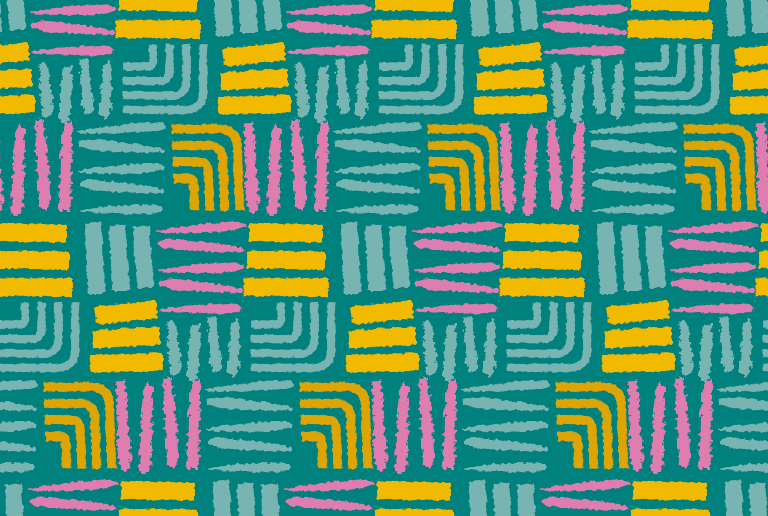
Write a Shadertoy shader that draws this pattern.

```glsl
const vec2 REPEATS = vec2(3.0, 2.0);
const float TILE = 256.0;

float hash(vec2 p) {
    vec3 q = fract(p.xyx * 0.1031);
    q += dot(q, q.yzx + 33.33);
    return fract((q.x + q.y) * q.z);
}

float noise(vec2 p) {
    vec2 i = floor(p), f = fract(p);
    f = f * f * (3.0 - 2.0 * f);
    return mix(mix(hash(i), hash(i + vec2(1, 0)), f.x),
               mix(hash(i + vec2(0, 1)), hash(i + vec2(1, 1)), f.x), f.y);
}

// Half-drop repeat around a motif centre, with ragged ink edges
vec2 motifSpace(vec2 p, vec2 centre, float ragged) {
    p -= centre;
    float row = floor(p.y / TILE + 0.5);
    p.y -= TILE * row;
    p.x = mod(p.x + 0.5 * TILE * (row + 1.0), TILE) - 0.5 * TILE;
    vec2 s = p + centre;
    vec2 wobble = vec2(noise(s * 0.32), noise(s * 0.32 + 71.0)) - 0.5;
    wobble += 0.5 * (vec2(noise(s * 0.8), noise(s * 0.8 + 37.0)) - 0.5);
    return p + ragged * wobble;
}

// Brush stroke from a to b: taper near 0 is square-ended, 1 is pointed at a
float stroke(vec2 p, vec2 a, vec2 b, float halfWidth, float taper) {
    float len = distance(a, b);
    vec2 dir = (b - a) / len;
    p -= a;
    float along = dot(p, dir);
    float u = clamp(along / len, 0.001, 1.0);
    float profile = sqrt(pow(u, taper) * (1.0 - pow(u, 6.0 / taper)));
    float across = abs(p.x * dir.y - p.y * dir.x);
    return max(across - halfWidth * profile, abs(along - 0.5 * len) - 0.5 * len);
}

float wideBars(vec2 p, float left, float right, float spacing, float tilt) {
    float d = 1e3;
    for (float f = -1.0; f < 1.5; f++) {
        float lean = tilt * (1.0 - 0.5 * f);
        d = min(d, stroke(p, vec2(-left - 2.5 * f, spacing * f + lean),
                          vec2(right + 3.0 * f, spacing * f - lean), 9.0, 0.02));
    }
    return d;
}

float uprightBars(vec2 p) {
    float d = 1e3;
    for (float f = -1.0; f < 1.5; f++)
        d = min(d, stroke(p, vec2(24.0 * f - 2.0, 2.0 * f - 34.0),
                          vec2(24.5 * f + 2.0, 32.0 - 3.0 * f), 8.6, 0.02));
    return d;
}

// Five flat strokes, thin end alternating left and right
float sweeps(vec2 p) {
    float d = 1e3;
    for (int i = 0; i < 5; i++) {
        float f = float(i) - 2.0;
        bool flip = i % 2 == 1;
        float side = flip ? -1.0 : 1.0;
        float rise = flip ? 3.7 : 0.6 * f - 2.0;
        vec2 reach = side * vec2(43.0 - 0.8 * f, rise);
        vec2 middle = vec2(0.0, 20.0 * f + (flip ? -0.5 : 1.5));
        d = min(d, stroke(p, middle - reach, middle + reach, 6.0, flip ? 0.7 : 1.0));
    }
    return d;
}

float uprightBrushes(vec2 p, float spacing, float halfLength, float halfWidth) {
    float d = 1e3;
    for (int i = 0; i < 4; i++) {
        vec2 middle = vec2(spacing * (float(i) - 1.5), vec4(0, 4, -3, 0)[i]);
        vec2 reach = vec2(i % 2 == 0 ? 2.5 : -1.8, halfLength);
        d = min(d, stroke(p, middle - reach, middle + reach, halfWidth, 0.25));
    }
    return d;
}

// Four nested rounded corners, cut off at the start of both arms
float nestedCorners(vec2 p, vec2 first, vec2 spacing, vec2 start, float halfWidth) {
    float d = 1e3;
    for (float i = 0.0; i < 4.0; i++) {
        float radius = 5.0 + 3.5 * i;
        vec2 q = p - first - spacing * i + radius;
        float edge = length(max(q, 0.0)) + min(max(q.x, q.y), 0.0) - radius;
        d = min(d, abs(edge) - halfWidth);
    }
    return max(d, max(start.x - p.x, start.y - p.y));
}

void mainImage(out vec4 fragColor, in vec2 fragCoord) {
    vec2 p = fragCoord / iResolution.xy * REPEATS * TILE;
    p.y = REPEATS.y * TILE - p.y;
    float pixel = REPEATS.x * TILE / iResolution.x;

    // Top band: yellow bars, pale bars, pink sweeps
    float yellow = wideBars(motifSpace(p, vec2(287, 258), 2.2), 40.5, 39.0, 27.0, -0.3);
    float pale = uprightBars(motifSpace(p, vec2(375, 257), 2.2));
    float pink = sweeps(motifSpace(p, vec2(457, 265), 2.4));

    // Middle band: pale corners, yellow bars, pale brushes
    pale = min(pale, nestedCorners(motifSpace(p, vec2(294, 335), 1.8), vec2(-13),
                                   vec2(16.7, 14.3), vec2(-43, -35), 4.0));
    yellow = min(yellow, wideBars(motifSpace(p, vec2(384, 335), 2.2), 35.0, 32.0, 25.0, 2.0));
    pale = min(pale, uprightBrushes(motifSpace(p, vec2(204, 345), 4.0), 20.3, 27.5, 5.7));

    // Bottom band: ochre corners, pink brushes, pale sweeps
    vec2 q = motifSpace(p, vec2(335, 421), 1.8);
    q = vec2(q.x - 0.04 * q.y, -q.y);
    float ochre = nestedCorners(q, vec2(-14, -12), vec2(15, 16.4), vec2(-34, -44), 4.5);
    pink = min(pink, uprightBrushes(motifSpace(p, vec2(414.5, 422), 4.2), 23.7, 45.0, 6.3));
    pale = min(pale, sweeps(motifSpace(p, vec2(249.5, 422.5), 2.4)));

    vec3 col = vec3(0.0, 0.505, 0.495);
    col = mix(col, vec3(0.47, 0.705, 0.695), clamp(0.5 - pale / pixel, 0.0, 1.0));
    col = mix(col, vec3(0.865, 0.49, 0.69), clamp(0.5 - pink / pixel, 0.0, 1.0));
    col = mix(col, vec3(0.945, 0.725, 0.0), clamp(0.5 - yellow / pixel, 0.0, 1.0));
    col = mix(col, vec3(0.865, 0.645, 0.02), clamp(0.5 - ochre / pixel, 0.0, 1.0));
    fragColor = vec4(col, 1.0);
}
```
